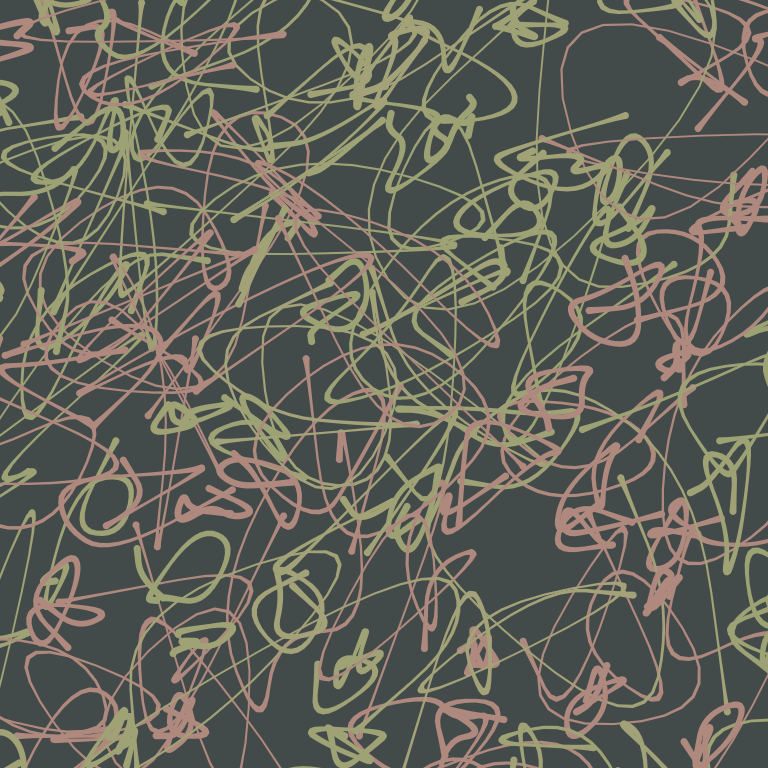
Give the GLSL for this pattern, as a WebGL 1 fragment shader.

```glsl
precision highp float;

uniform vec2 u_resolution;

const vec3 SLATE = vec3(0.26, 0.29, 0.29);
const vec3 OLIVE = vec3(0.61, 0.635, 0.45);
const vec3 STRAW = vec3(0.64, 0.635, 0.47);
const vec3 ROSE = vec3(0.685, 0.535, 0.495);

const int STROKES = 110;
const int PIECES = 9;            // curve pieces per stroke
const int CHORDS = 8;            // straight chords per piece
const float ROSE_SHARE = 0.33;
const float REACH_MIN = 0.08;    // half length of a scribble
const float REACH_MAX = 0.46;
const float FLAT_MIN = 0.3;      // half breadth relative to half length
const float FLAT_MAX = 0.95;
const float SLOPE_MIN = -0.3;    // rise of the long axis
const float SLOPE_MAX = 1.9;
const float TURN_MIN = 0.9;      // angle between control points, radians
const float TURN_MAX = 2.5;
const float DISORDER = 0.55;     // 0 regular loops, 1 random zigzag
const float THIN = 0.0011;       // half widths of fast and slow pen
const float THICK = 0.0046;
const float SLOW_SPEED = 0.09;
const float OVERSCAN = 0.04;

vec4 hash4(vec2 p) {
  vec4 q = fract(p.xyxy * vec4(0.1031, 0.1030, 0.0973, 0.1099));
  q += dot(q, q.wzxy + 33.33);
  return fract((q.xxyz + q.yzzw) * q.zywx);
}

// The pen line gets thinner as it moves faster
float penHalfWidth(vec2 velocity) {
  float slow = SLOW_SPEED * SLOW_SPEED;
  return mix(THIN, THICK, slow / (slow + dot(velocity, velocity)));
}

// Distance to a tapered quadratic curve from a to c, pulled towards b
float curveDistance(vec2 p, vec2 a, vec2 b, vec2 c, float margin) {
  vec2 low = min(min(a, b), c) - margin;
  vec2 high = max(max(a, b), c) + margin;
  bool outside = any(lessThan(p, low)) || any(greaterThan(p, high));
  float nearest = 1.0;
  vec2 from = a;
  for (int i = 1; i <= CHORDS; i++) {
    if (outside) break;
    float t = float(i) / float(CHORDS);
    vec2 to = mix(mix(a, b, t), mix(b, c, t), t);
    vec2 chord = to - from;
    float h = clamp(dot(p - from, chord) / max(dot(chord, chord), 1e-9), 0.0, 1.0);
    float along = t - (1.0 - h) / float(CHORDS);
    float halfWidth = penHalfWidth(2.0 * mix(b - a, c - b, along));
    nearest = min(nearest, length(p - from - h * chord) - halfWidth);
    from = to;
  }
  return nearest;
}

// A smooth spline circling irregularly inside a box of the given half size
float scribbleDistance(vec2 p, vec2 size, float id, vec4 seed, float margin) {
  bool outside = any(greaterThan(abs(p), size + margin));
  float turn = mix(TURN_MIN, TURN_MAX, seed.x);
  float c = cos(turn);
  float s = seed.y < 0.5 ? -sin(turn) : sin(turn);
  mat2 advance = mat2(c, s, -s, c);
  vec2 dir = normalize(seed.zw - 0.5);
  vec2 previous = size * dir * (1.0 - DISORDER);
  vec2 current = previous;
  float nearest = 1.0;
  for (int k = 1; k <= PIECES; k++) {
    if (outside) break;
    dir = advance * dir;
    vec2 jitter = 2.0 * hash4(vec2(id + 7.0, float(k) + 31.0)).xy - 1.0;
    // The last control point repeats, so the pen slows to a stop
    vec2 next = k < PIECES ? size * mix(dir, jitter, DISORDER) : current;
    nearest = min(nearest, curveDistance(p, 0.5 * (previous + current),
        current, 0.5 * (current + next), margin));
    previous = current;
    current = next;
  }
  return nearest;
}

void main() {
  vec2 uv = gl_FragCoord.xy / u_resolution;
  float pixel = 1.0 / min(u_resolution.x, u_resolution.y);
  vec3 color = SLATE;

  for (int i = 0; i < STROKES; i++) {
    float id = float(i);
    vec4 look = hash4(vec2(id + 3.0, 211.0));
    vec4 path = hash4(vec2(id + 5.0, 97.0));

    // Evenly spread centres, long axes mostly along the rising diagonal
    vec2 spread = fract(id * vec2(0.7549, 0.5698) + 0.5);
    vec2 offset = uv - mix(vec2(-OVERSCAN), vec2(1.0 + OVERSCAN), spread);
    vec2 axis = normalize(vec2(1.0, mix(SLOPE_MIN, SLOPE_MAX, look.x)));
    vec2 local = vec2(dot(offset, axis), dot(offset, vec2(-axis.y, axis.x)));
    float reach = mix(REACH_MIN, REACH_MAX, look.y * look.y);
    vec2 size = reach * vec2(1.0, mix(FLAT_MIN, FLAT_MAX, path.w));

    float d = scribbleDistance(local, size, id, path, THICK + pixel);
    vec3 ink = look.z < ROSE_SHARE ? ROSE : mix(OLIVE, STRAW, look.w);
    color = mix(color, ink, clamp(0.5 - d / pixel, 0.0, 1.0));
  }

  gl_FragColor = vec4(color, 1.0);
}
```
